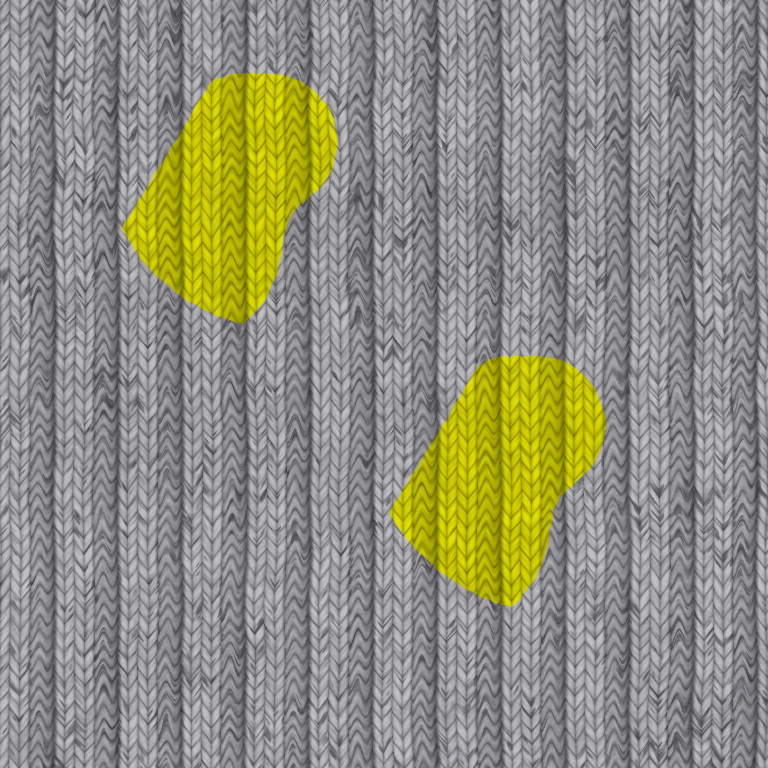
A three.js fragment shader for this texture:

```glsl
// Grey ribbed knitwear with two yellow dyed patches.
// Each rib holds two columns of V stitches and a recessed purl channel;
// the patches are smooth unions of circles and a plane that tint the yarn.
#define RIBS 12.02
#define RIB_OFFSET 0.070
#define ROWS 53.0
#define KNIT_SHARE 0.63
#define LEG_SLOPE 1.7
#define WOBBLE 0.005
#define FLECK_AMOUNT 0.55
#define YARN_DARK vec3(0.20, 0.20, 0.22)
#define YARN_LIGHT vec3(0.70, 0.70, 0.72)
#define DYE_DARK vec3(0.36, 0.36, 0.0)
#define DYE_LIGHT vec3(0.84, 0.83, 0.005)

varying vec2 vUv;

float hash(vec2 p) {
  vec3 q = fract(vec3(p.xyx) * 0.1031);
  q += dot(q, q.yzx + 33.33);
  return fract((q.x + q.y) * q.z);
}

float noise(vec2 p) {
  vec2 i = floor(p), f = fract(p);
  f = f * f * (3.0 - 2.0 * f);
  return mix(mix(hash(i), hash(i + vec2(1.0, 0.0)), f.x),
             mix(hash(i + vec2(0.0, 1.0)), hash(i + 1.0), f.x), f.y);
}

// Returns yarn brightness in x and dark fleck strength in y.
vec2 ribKnit(vec2 uv) {
  uv.x += WOBBLE * (noise(uv * vec2(9.0, 14.0) + 5.0) - 0.5);
  float rib = (uv.x - RIB_OFFSET) * RIBS + 2.0;
  float x = fract(rib);
  float height, row;

  if (x < KNIT_SHARE) {
    // Two braided columns, each with a left and a right leg
    float u = x / KNIT_SHARE * 2.0;
    float column = floor(rib) * 2.0 + floor(u);
    float d = abs(fract(u) - 0.5);
    float across = abs(d - 0.25) * 4.0;
    row = uv.y * ROWS - d * LEG_SLOPE + hash(vec2(column, 3.0));
    row += 0.6 * noise(vec2(column * 7.0, uv.y * 15.0));
    float along = abs(fract(row) - 0.5) * 2.0;
    height = (1.0 - 0.45 * pow(across, 3.0)) * (1.0 - 0.50 * pow(along, 4.0));
    height *= 0.93 + 0.14 * hash(vec2(floor(row), column));
  } else {
    // Interlocking purl bumps in shade
    float v = (x - KNIT_SHARE) / (1.0 - KNIT_SHARE);
    row = uv.y * ROWS + 0.42 * cos(v * 8.5) + hash(vec2(floor(rib), 9.0));
    row += 0.7 * noise(vec2(rib * 3.0, uv.y * 26.0));
    float along = abs(fract(row) - 0.5) * 2.0;
    height = 0.85 * (1.0 - 0.58 * along * along);
    height *= 1.0 - 0.28 * smoothstep(0.35, 1.0, v);
  }

  // Shadow line between ribs and the soft step into the channel
  float edge = min(x, 1.0 - x);
  height *= 1.0 - 0.48 * (1.0 - smoothstep(0.0, 0.075, edge));
  height *= 1.0 - 0.22 * (1.0 - smoothstep(0.0, 0.05, abs(x - KNIT_SHARE)));

  // Fibres and dark hairs follow the slant of the stitch
  float fibre = noise(vec2(rib * 11.0, row * 5.0)) - 0.5;
  float hair = noise(vec2(rib * 8.0 + 40.0, row * 3.3));
  float cluster = noise(uv * vec2(50.0, 38.0) + 17.0);
  float fleck = smoothstep(0.66, 0.88, hair) * smoothstep(0.2, 0.7, cluster);
  return vec2(height + 0.20 * fibre, fleck);
}

float smoothUnion(float a, float b, float k) {
  float h = max(k - abs(a - b), 0.0) / k;
  return min(a, b) - 0.25 * h * h * k;
}

// Bean shape: round upper lobe, pointed lower body, straight left flank
float patchDistance(vec2 p) {
  float lobe = length(vec2(p.x - clamp(p.x, -0.029, 0.0), p.y)) - 0.090;
  float lowerArc = length(p - vec2(0.029, 0.004)) - 0.2487;
  float rightArc = length(p - vec2(-0.125, -0.1276)) - 0.1432;
  float flank = dot(p, vec2(-0.854, 0.521)) - 0.104;
  return max(smoothUnion(lobe, max(lowerArc, rightArc), 0.052), flank);
}

void main() {
  vec2 yarn = ribKnit(vUv);

  // Grey wool with broad tonal drift
  float drift = 0.07 * (noise(vUv * vec2(5.0, 7.0)) - 0.5);
  float grain = 0.10 * (noise(vUv * 330.0) - 0.5);
  float light = yarn.x * (1.0 - FLECK_AMOUNT * yarn.y) + drift + grain;
  vec3 color = mix(YARN_DARK, YARN_LIGHT, clamp(light, 0.0, 1.1));

  // Dyed patches hide the flecks but keep the stitch relief
  float d = min(patchDistance(vUv - vec2(0.349, 0.815)),
                patchDistance(vUv - vec2(0.698, 0.4465)));
  d += 0.003 * (noise(vUv * 110.0) - 0.5);
  vec3 dye = mix(DYE_DARK, DYE_LIGHT, clamp(yarn.x - 0.12 * yarn.y, 0.0, 1.1));
  color = mix(dye, color, smoothstep(-0.0012, 0.0012, d));

  gl_FragColor = vec4(color, 1.0);
}
```
